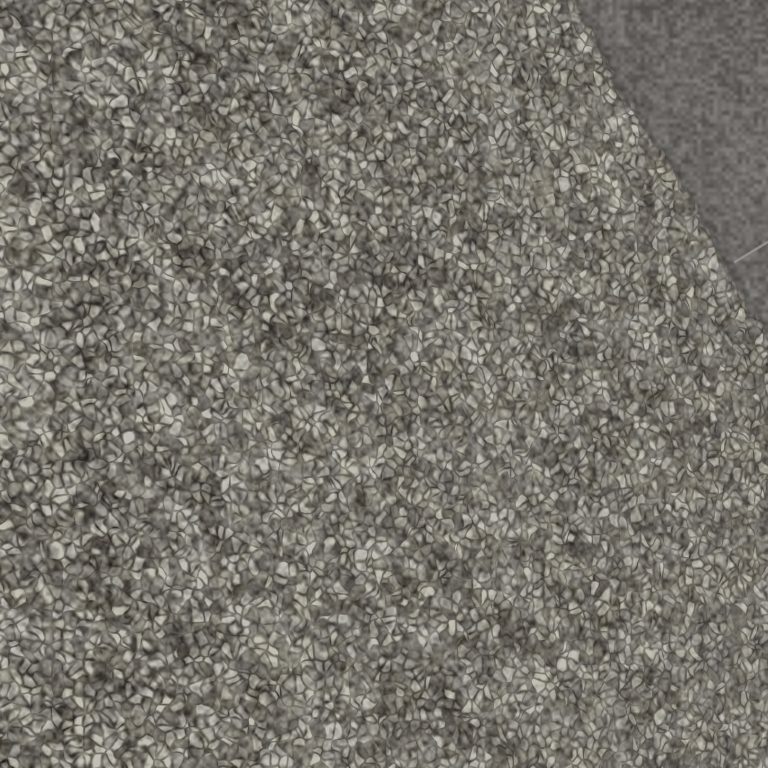
This texture is drawn by a three.js fragment shader. Its source:

```glsl
// Coarse grey carpet pile with a smoother, finer grey patch in the upper right corner.
varying vec2 vUv;

const vec3 DARK_FIBRE = vec3(0.22, 0.20, 0.18);
const vec3 LIGHT_FIBRE = vec3(0.65, 0.64, 0.60);
const vec3 PATCH_GREY = vec3(0.415, 0.405, 0.39);
const vec3 SCRATCH_GREY = vec3(0.62, 0.61, 0.59);

float hash(vec2 p) {
  return fract(sin(dot(p, vec2(127.1, 311.7))) * 43758.5453);
}

vec2 hash2(vec2 p) {
  return vec2(hash(p), hash(p + vec2(37.2, 17.9)));
}

// Smooth value noise, 0 to 1
float noise(vec2 p) {
  vec2 cell = floor(p);
  vec2 f = fract(p);
  f = f * f * (3.0 - 2.0 * f);
  float low = mix(hash(cell), hash(cell + vec2(1.0, 0.0)), f.x);
  float high = mix(hash(cell + vec2(0.0, 1.0)), hash(cell + vec2(1.0, 1.0)), f.x);
  return mix(low, high, f.y);
}

// Cellular tufts: x = gap between the two nearest centres, y = random tone
vec2 tufts(vec2 p) {
  vec2 cell = floor(p);
  float nearest = 8.0;
  float second = 8.0;
  float tone = 0.0;
  for (int j = -1; j <= 1; j++) {
    for (int i = -1; i <= 1; i++) {
      vec2 id = cell + vec2(float(i), float(j));
      float dist = length(id + hash2(id) - p);
      if (dist < nearest) {
        second = nearest;
        nearest = dist;
        tone = hash(id + vec2(5.3, 91.7));
      } else {
        second = min(second, dist);
      }
    }
  }
  return vec2(second - nearest, tone);
}

float segmentDistance(vec2 p, vec2 a, vec2 b) {
  vec2 along = b - a;
  float t = clamp(dot(p - a, along) / dot(along, along), 0.0, 1.0);
  return length(p - a - along * t);
}

// Tuft brightness, with the pile getting finer and flatter to the right
float pileBrightness(vec2 uv) {
  vec2 p = vec2(uv.x + 0.22 * uv.x * uv.x, uv.y * (1.0 + 0.12 * uv.x)) * 72.0;
  vec2 warp = vec2(noise(p * 0.9), noise(p * 0.9 + 41.0)) - 0.5;
  vec2 tuft = tufts(p + warp * 0.9);
  float body = smoothstep(0.0, 0.5, tuft.x);
  float fibres = noise(p * 1.7 + 13.0) - 0.5;
  float fuzz = noise(p * 3.1 + 71.0) - 0.5;
  vec2 slant = vec2(dot(p, vec2(0.82, 0.57)), dot(p, vec2(-0.57, 0.82)));
  float clumps = noise(slant * vec2(0.42, 0.2)) - 0.5;
  float detail = 0.20 * (body - 0.55) + 0.29 * body * (tuft.y - 0.5);
  detail += 0.28 * fibres + 0.14 * fuzz + 0.13 * clumps;
  return 0.475 + detail * mix(1.1, 0.85, uv.x);
}

vec3 pileColor(vec2 uv) {
  float t = (pileBrightness(uv) - 0.20) / 0.44;
  vec3 color = mix(DARK_FIBRE, LIGHT_FIBRE, clamp(t, -0.25, 1.25));
  float tint = noise(uv * 60.0 + 9.0) - 0.5;
  return color + tint * vec3(0.012, 0.008, -0.02);
}

// Fine, low contrast weave with a faint scratch
vec3 patchColor(vec2 uv) {
  float weave = noise(uv * 190.0) - 0.5;
  float grain = noise(uv * 110.0 + 23.0) - 0.5;
  float shade = noise(uv * 9.0 + 4.0) - 0.5;
  vec3 color = PATCH_GREY + 0.15 * weave + 0.08 * grain + 0.05 * shade;
  float scratch = segmentDistance(uv, vec2(0.957, 0.659), vec2(1.01, 0.691));
  return mix(color, SCRATCH_GREY, 0.8 * (1.0 - smoothstep(0.0006, 0.0025, scratch)));
}

void main() {
  // Ragged diagonal border of the patch
  float border = dot(vUv - vec2(0.742, 1.0), vec2(0.860, 0.510));
  border += 0.012 * (noise(vUv * 75.0) - 0.5) + 0.008 * (noise(vUv * 20.0) - 0.5);
  float inPatch = smoothstep(-0.003, 0.004, border);
  vec3 color = mix(pileColor(vUv), patchColor(vUv), inPatch);

  // Soft shadow where the pile ends
  float shadow = 1.0 - smoothstep(0.0, 0.009, abs(border - 0.002));
  color *= 1.0 - 0.16 * shadow;
  gl_FragColor = vec4(color, 1.0);
}
```
